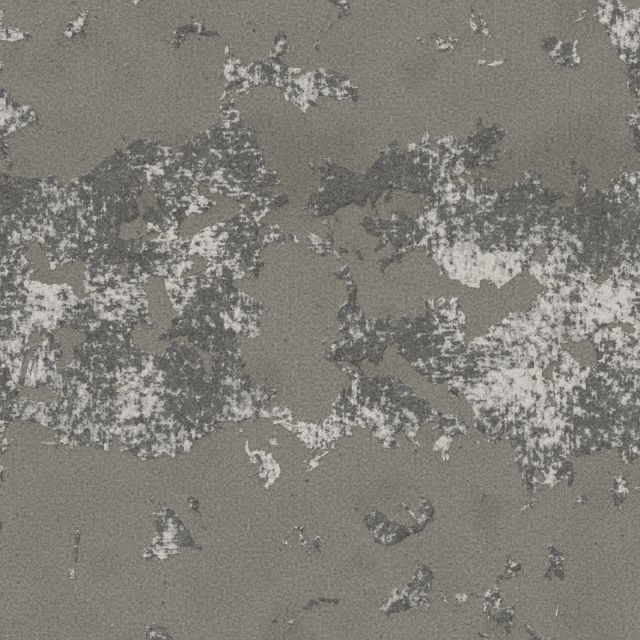
Give the GLSL for this texture, as a WebGL 2 fragment shader.

```glsl
#version 300 es
precision highp float;
// Weathered concrete wall: a grainy grey skin has flaked off in ragged patches,
// baring dark undercoat with scraped white paint. Warped gradient noise, biased
// by a broad horizontal band, cuts the flakes; finer noise breaks up the paint.
uniform vec2 u_resolution;
out vec4 fragColor;

const vec3 CONCRETE = vec3(0.512, 0.500, 0.468);
const vec3 STAIN = vec3(0.440, 0.423, 0.388);
const vec3 UNDERCOAT = vec3(0.428, 0.420, 0.405);
const vec3 PAINT_DULL = vec3(0.620, 0.612, 0.592);
const vec3 PAINT_CLEAN = vec3(0.790, 0.775, 0.747);
const float PATCH_SCALE = 10.0;     // flakes across the canvas
const float PATCH_OUTSIDE = -0.32;  // flake bias away from the band
const float PATCH_INSIDE = 0.17;    // flake bias within the band
const float PAINT_SCALE = 66.0;     // paint speckles across the canvas
const float PAINT_BIAS = -0.06;     // lower leaves less white
const float GRAIN_SCALE = 215.0;
const float GRAIN_STRENGTH = 0.115;
const vec2 RELIEF_STEP = vec2(-0.0010, 0.0020);

vec2 hash2(vec2 cell) {
    vec2 k = vec2(dot(cell, vec2(127.1, 311.7)), dot(cell, vec2(269.5, 183.3)));
    return fract(sin(k) * 43758.5453) * 2.0 - 1.0;
}

float noise(vec2 p) {
    vec2 i = floor(p), f = fract(p);
    vec2 u = f * f * f * (f * (f * 6.0 - 15.0) + 10.0);
    float a = dot(hash2(i), f);
    float b = dot(hash2(i + vec2(1, 0)), f - vec2(1, 0));
    float c = dot(hash2(i + vec2(0, 1)), f - vec2(0, 1));
    float d = dot(hash2(i + vec2(1, 1)), f - vec2(1, 1));
    return mix(mix(a, b, u.x), mix(c, d, u.x), u.y);
}

float fbm(vec2 p, int octaves, float gain) {
    const mat2 turn = mat2(1.6, 1.2, -1.2, 1.6);
    float sum = 0.0, amp = 1.0;
    for (int i = 0; i < octaves; i++) {
        sum += amp * noise(p);
        p = turn * p + 17.3;
        amp *= gain;
    }
    return sum;
}

// Soft elliptical weight around a centre.
float spot(vec2 p, vec2 centre, vec2 radius) {
    vec2 d = (p - centre) / radius;
    return exp(-dot(d, d));
}

// Positive where the concrete skin has come away.
float patchField(vec2 p) {
    vec2 warp = vec2(noise(p * 14.0 + 3.1), noise(p * 14.0 + 41.7));
    float edge = p.y + 0.09 * noise(vec2(p.x * 5.0, 2.5));
    float band = smoothstep(0.20, 0.33, edge) * (1.0 - smoothstep(0.66, 0.78, edge));
    float bias = mix(PATCH_OUTSIDE, PATCH_INSIDE, band);
    bias -= 0.36 * spot(p, vec2(0.46, 0.45), vec2(0.09, 0.17));
    bias += 0.34 * spot(p, vec2(0.44, 0.90), vec2(0.13, 0.11));
    float side = min(p.x, 1.0 - p.x);
    bias += 0.46 * spot(vec2(side, p.y), vec2(0.0, 0.80), vec2(0.07, 0.13));
    // Vertical runs hanging below the band.
    float runs = noise(vec2(p.x * 21.0 + warp.x * 0.6, p.y * 4.0));
    bias += 0.75 * runs * spot(p, vec2(p.x, 0.22), vec2(1.0, 0.10));
    bias += 0.35 * noise(p * 4.5 + 12.0);
    return fbm(p * PATCH_SCALE + warp * 0.5, 6, 0.57) + bias;
}

// Positive where white paint still clings to the undercoat.
float paintField(vec2 p) {
    float speckle = fbm(p * PAINT_SCALE + 9.0, 3, 0.75);
    float strokesAcross = noise(p * vec2(45.0, 210.0));
    float strokesDown = noise(p * vec2(200.0, 38.0) + 60.0);
    float scrape = mix(strokesDown, strokesAcross, smoothstep(-0.2, 0.2, noise(p * 5.0 + 80.0)));
    float remains = fbm(p * 8.0 + 23.0, 4, 0.6);
    float darkBelt = smoothstep(0.57, 0.68, p.y) * (1.0 - smoothstep(0.74, 0.84, p.y));
    float bias = PAINT_BIAS - 0.20 * darkBelt;
    bias += 0.24 * spot(p, vec2(0.82, 0.48), vec2(0.15, 0.16));
    bias -= 0.26 * spot(p, vec2(0.63, 0.50), vec2(0.05, 0.22));
    return 0.85 * speckle + 0.50 * scrape + 0.80 * remains + bias;
}

float cover(float field, float softness) {
    float w = max(fwidth(field) * 0.7, softness);
    return smoothstep(-w, w, field);
}

void main() {
    vec2 p = gl_FragCoord.xy / u_resolution.y;
    float grain = fbm(p * GRAIN_SCALE, 2, 0.9);
    float cloud = fbm(p * 6.0 + 50.0, 6, 0.6);

    // Concrete skin with broad stains and sparse pits.
    float damp = spot(p, vec2(p.x, 0.72), vec2(1.0, 0.09));
    float stain = smoothstep(0.05, 0.65, cloud + 0.40 * damp);
    vec3 skin = mix(CONCRETE, STAIN, 0.70 * stain) + 0.035 * cloud;
    float pits = smoothstep(0.40, 0.55, noise(p * 95.0 + 5.0));
    skin += GRAIN_STRENGTH * grain - 0.10 * pits;

    // Undercoat, a thin chalky wash, and the paint left on it.
    float paint = paintField(p);
    float wash = smoothstep(-0.45, 0.05, paint);
    vec3 bare = UNDERCOAT - 0.035 + 0.075 * wash;
    bare += 0.05 * fbm(p * 26.0, 4, 0.7) + 0.13 * grain;
    float clean = smoothstep(-0.05, 0.55, paint + 0.30 * noise(p * 7.0 + 31.0));
    vec3 white = mix(PAINT_DULL, PAINT_CLEAN, clean) + 0.08 * grain;
    vec3 beneath = mix(bare, white, cover(paint, 0.07));

    // Flake outline, lit from above along its broken rim.
    float flake = patchField(p);
    float relief = flake - patchField(p + RELIEF_STEP);
    float rim = exp(-abs(flake) * 20.0);
    vec3 color = mix(skin, beneath, cover(flake, 0.012));
    color += rim * clamp(relief * 1.1, -0.12, 0.07) - 0.03 * rim;

    fragColor = vec4(clamp(color, 0.0, 1.0), 1.0);
}
```
